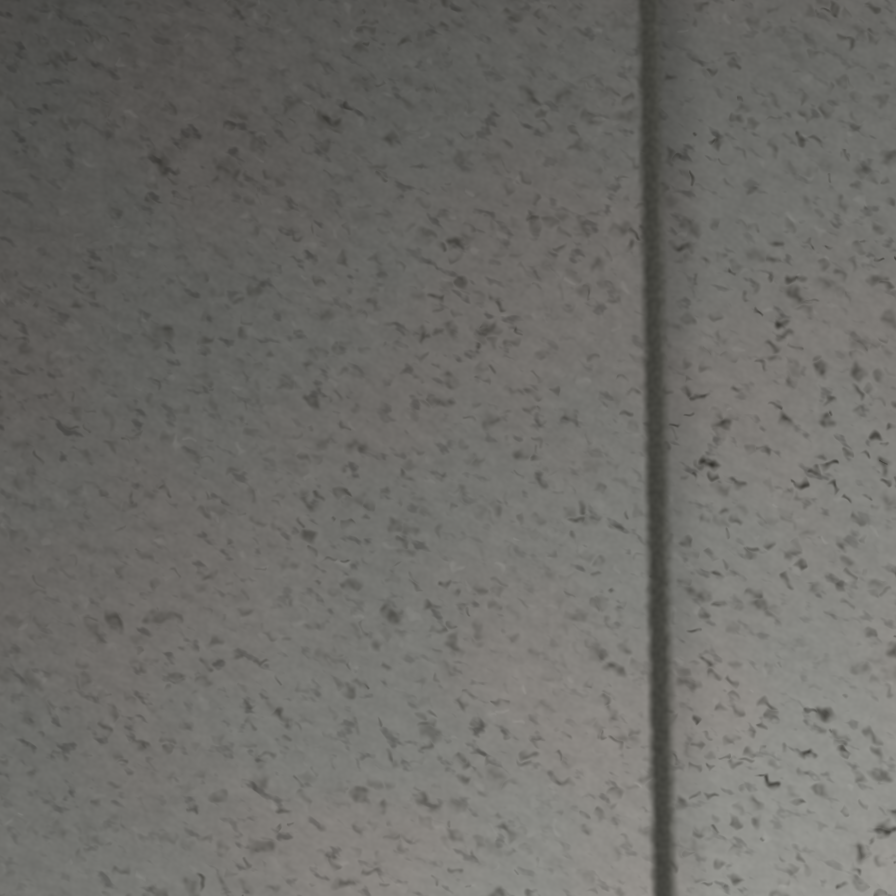
Reproduce this texture procedurally as a WebGL 2 fragment shader.

```glsl
#version 300 es
precision highp float;
// Speckled grey stone slab with a dark, slightly leaning vertical joint.

uniform vec2 u_resolution;
out vec4 fragColor;

const vec3 WARM_GREY = vec3(1.02, 0.995, 0.962);
const vec3 COOL_GREY = vec3(0.997, 1.0, 0.967);
const vec3 JOINT_COLOR = vec3(0.245, 0.245, 0.225);
const vec3 PORE_COLOR = vec3(0.18, 0.175, 0.155);

vec2 hash2(vec2 p) {
    vec3 q = fract(p.xyx * vec3(0.1031, 0.1030, 0.0973));
    q += dot(q, q.yzx + 33.33);
    return fract((q.xx + q.yz) * q.zy);
}

float cornerGradient(vec2 cell, vec2 offset) {
    float angle = 6.2832 * hash2(cell).x;
    return dot(vec2(cos(angle), sin(angle)), offset);
}

float gradientNoise(vec2 p) {
    vec2 i = floor(p), f = fract(p);
    vec2 w = f * f * f * (f * (f * 6.0 - 15.0) + 10.0);
    vec2 e = vec2(0.0, 1.0);
    float low = mix(cornerGradient(i, f), cornerGradient(i + e.yx, f - e.yx), w.x);
    float high = mix(cornerGradient(i + e, f - e), cornerGradient(i + 1.0, f - 1.0), w.x);
    return mix(low, high, w.y);
}

float fbm(vec2 p, int octaves) {
    float sum = 0.0, amplitude = 0.6;
    for (int i = 0; i < octaves; i++) {
        sum += amplitude * gradientNoise(p);
        p = mat2(1.6, 1.2, -1.2, 1.6) * p + 7.3;
        amplitude *= 0.5;
    }
    return sum;
}

float segmentDistance(vec2 p, vec2 halfAxis) {
    float t = clamp(dot(p, halfAxis) / dot(halfAxis, halfAxis), -1.0, 1.0);
    return length(p - halfAxis * t);
}

// Scattered short strokes with soft rims, one candidate per cell; returns coverage.
float pores(vec2 uv, float cells, float density, float halfLength, float radius, float seed) {
    vec2 p = uv * cells;
    vec2 home = floor(p);
    float coverage = 0.0;
    for (int y = -1; y <= 1; y++) {
        for (int x = -1; x <= 1; x++) {
            vec2 cell = home + vec2(x, y);
            vec2 place = hash2(cell + seed);
            vec2 shape = hash2(cell + seed + 61.7);
            vec2 pick = hash2(cell + seed + 127.1);
            float angle = -0.5 + 1.5 * (shape.x - 0.5);
            vec2 axis = vec2(cos(angle), sin(angle)) * halfLength * (0.25 + shape.y);
            float d = segmentDistance(p - cell - place, axis * cells);
            float r = radius * cells * (0.6 + 0.8 * place.x);
            float mark = 1.0 - smoothstep(0.0, r * 2.1, d);
            coverage = max(coverage, mark * step(pick.x, density) * (0.3 + 0.7 * pick.y));
        }
    }
    return coverage;
}

// Light grows toward the lower right.
float slabLight(vec2 uv) {
    float top = mix(0.296, 0.412, uv.x);
    float bottom = mix(0.425, 0.598, smoothstep(-0.35, 1.05, uv.x));
    return mix(bottom, top, uv.y);
}

void main() {
    vec2 uv = gl_FragCoord.xy / u_resolution;
    float jointX = mix(0.742, 0.725, uv.y);
    float fromJoint = uv.x - jointX;
    float rightSlab = smoothstep(-0.005, 0.03, fromJoint);

    // Stone body: broad clouds, slanted grain and fine grit
    vec2 slanted = mat2(0.88, 0.48, -0.48, 0.88) * uv;
    float clouds = fbm(uv * 5.0 + 3.1, 3);
    float grain = fbm(slanted * vec2(32.0, 70.0) + 11.0, 3);
    float grit = gradientNoise(uv * 150.0);
    float light = slabLight(uv) + 0.018 * clouds + 0.04 * grain + 0.018 * grit;
    float tint = smoothstep(-0.25, 0.25, fbm(uv * 4.0 + 21.0, 3));
    vec3 color = light * mix(COOL_GREY, WARM_GREY, tint);

    // Blurred slanted smudges gather in clusters
    float cluster = smoothstep(-0.3, 0.3, fbm(uv * 9.0 + 5.0, 3));
    float smudge = smoothstep(0.12, 0.42, fbm(slanted * vec2(38.0, 64.0) + 33.0, 3));
    color *= 1.0 - 0.22 * smudge * mix(0.4, 1.0, cluster);

    // Ragged dark pores, stronger on the right slab
    vec2 ragged = vec2(gradientNoise(uv * 80.0), gradientNoise(uv * 80.0 + 47.0));
    vec2 warped = uv + 0.008 * ragged;
    float small = pores(warped, 52.0, 0.45, 0.005, 0.0026, 4.0);
    float large = pores(warped, 27.0, 0.42, 0.0065, 0.0040, 19.0);
    float strength = mix(0.58, 0.88, rightSlab) * mix(0.4, 1.0, cluster);
    strength *= mix(0.7, 1.0, smoothstep(0.0, 0.4, uv.x));
    strength *= clamp(0.85 + 0.9 * gradientNoise(uv * 110.0 + 9.0), 0.3, 1.1);
    color = mix(color, PORE_COLOR, strength * max(small * 0.75, large));

    // Pale flecks beside the pores
    float flecks = pores(warped + 0.004, 38.0, 0.22, 0.004, 0.0024, 83.0);
    color += 0.035 * flecks;

    // Joint with a soft shadow on its right side
    float shadow = smoothstep(0.0, 0.012, fromJoint) * (1.0 - smoothstep(0.012, 0.065, fromJoint));
    color *= 1.0 - mix(0.06, 0.17, uv.y) * shadow;
    float edge = fromJoint + 0.0025 * gradientNoise(uv * 75.0);
    float joint = smoothstep(-0.018, -0.006, edge) * (1.0 - smoothstep(0.003, 0.018, edge));
    vec3 jointColor = JOINT_COLOR * (1.0 + 0.15 * grit + 0.2 * smoothstep(-0.004, 0.012, edge));
    color = mix(color, jointColor, 0.93 * joint);

    fragColor = vec4(color, 1.0);
}
```
